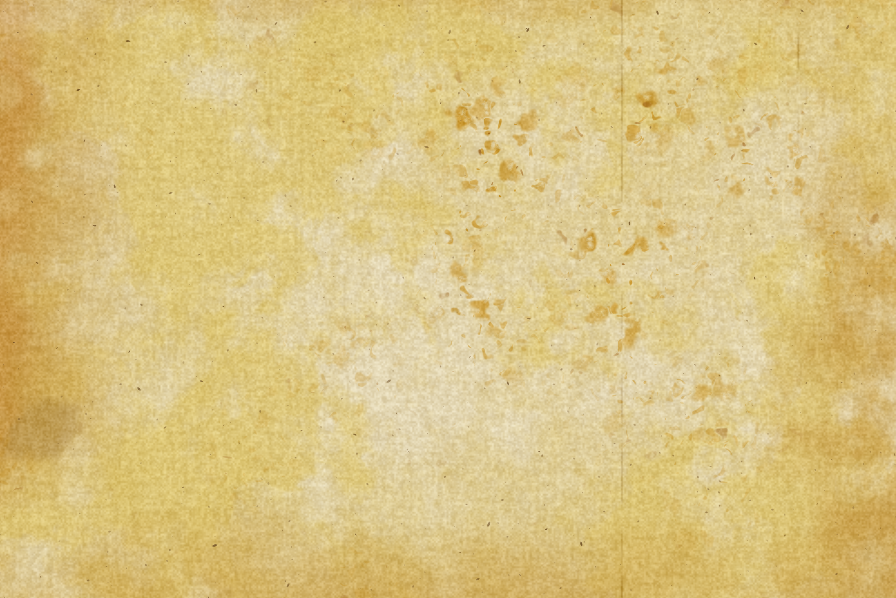
Reproduce this texture procedurally as a Shadertoy shader.

```glsl
// Old yellowed paper: layered noise drives ageing from pale cream to ochre,
// with browned edges, rust-coloured foxing, dark flecks, weave and fine grain.
// Coordinates are in canvas heights, so the paper scales with the canvas.

vec3 hash3(vec2 cell) {
    vec3 q = fract(cell.xyx * vec3(0.1031, 0.1030, 0.0973));
    q += dot(q, q.yxz + 33.33);
    return fract((q.xxy + q.yzz) * q.zyx);
}

float noise(vec2 p) {
    vec2 i = floor(p), f = fract(p);
    f = f * f * (3.0 - 2.0 * f);
    float low = mix(hash3(i).x, hash3(i + vec2(1, 0)).x, f.x);
    float high = mix(hash3(i + vec2(0, 1)).x, hash3(i + vec2(1, 1)).x, f.x);
    return mix(low, high, f.y);
}

float fbm(vec2 p) {
    float sum = 0.0, amp = 0.5;
    for (int i = 0; i < 6; i++) {
        sum += amp * noise(p);
        p = mat2(1.6, 1.2, -1.2, 1.6) * p + 17.3;
        amp *= 0.54;
    }
    return sum / 1.06;
}

// Randomly turned ellipses, at most one per cell; radius is in cells.
float scatter(vec2 p, float scale, float density, float radius, float stretch, float soft) {
    p *= scale;
    float pixel = scale / iResolution.y, mask = 0.0;
    for (int y = -1; y <= 1; y++)
    for (int x = -1; x <= 1; x++) {
        vec2 cell = floor(p) + vec2(x, y);
        vec3 h = hash3(cell + scale * 3.0), k = hash3(cell + 71.0);
        if (h.z > density) continue;
        vec2 d = p - cell - h.xy;
        float turn = 6.2832 * k.x;
        d = mat2(cos(turn), -sin(turn), sin(turn), cos(turn)) * d;
        d.x *= stretch;
        float r = radius * (0.3 + 0.7 * k.y * k.y);
        float blur = max(soft * r, 0.7 * pixel);
        mask = max(mask, (1.0 - smoothstep(r - blur, r + blur, length(d))) * (0.5 + 0.5 * k.z));
    }
    return mask;
}

float bump(float x, float center, float width) {
    float d = (x - center) / width;
    return exp(-d * d);
}

void mainImage(out vec4 fragColor, in vec2 fragCoord) {
    vec2 p = fragCoord / iResolution.y;
    float wide = iResolution.x / iResolution.y;
    float fromRight = wide - p.x;
    vec2 warp = vec2(fbm(p * 7.0 + 3.0), fbm(p * 7.0 + 40.0)) - 0.5;
    vec2 ragged = p + 0.12 * warp;
    float cloud = fbm(p * 3.2 + warp);
    float mottle = fbm(p * 15.0 + 9.0);
    float fiber = fbm(p * 75.0);

    // Pale paper, worn most in the upper left and the middle
    float age = 0.43 + 1.2 * (cloud - 0.5) + 0.8 * (mottle - 0.5) + 0.5 * (fiber - 0.5);
    age -= 0.38 * bump(ragged.x, 0.32, 0.25) * bump(ragged.y, 0.8, 0.22);
    age -= 0.12 * bump(ragged.x, 0.85, 0.4) * bump(ragged.y, 0.42, 0.3);
    age += 0.2 * (1.0 - smoothstep(0.0, 0.35, ragged.y));
    vec3 color = mix(vec3(0.89, 0.84, 0.70), vec3(0.85, 0.76, 0.47), clamp(age, 0.0, 1.0));

    // Yellow stains
    float stain = smoothstep(0.47, 0.68, fbm(p * 4.5 + 1.5 * warp + 23.0) + 0.25 * (mottle - 0.5));
    stain += 0.45 * smoothstep(0.75, 1.0, ragged.y) * smoothstep(0.5, 0.9, p.x);
    color = mix(color, vec3(0.86, 0.76, 0.39), 0.62 * clamp(stain, 0.0, 1.0));

    // Browned edges, broken by pale flakes
    float left = (1.0 - smoothstep(-0.02, 0.27, ragged.x)) * smoothstep(0.1, 0.35, ragged.y);
    float right = 1.0 - smoothstep(0.06, 0.23, fromRight + 0.25 * warp.x);
    right *= 1.0 - 0.75 * smoothstep(0.55, 0.8, ragged.y);
    float rim = 0.6 - 0.6 * smoothstep(0.0, 0.17, ragged.y) + 0.4 * smoothstep(0.96, 1.0, p.y + 0.06 * warp.y);
    float brown = max(max(left, right), rim) * smoothstep(0.22, 0.62, 0.6 * cloud + 0.4 * mottle);
    color = mix(color, vec3(0.78, 0.61, 0.28), 0.85 * brown);
    color = mix(color, vec3(0.77, 0.54, 0.22), 0.5 * (1.0 - smoothstep(0.0, 0.07, ragged.x)) * left);
    float flakes = scatter(p + 0.05 * warp, 13.0, 0.35, 0.5, 1.3, 0.35);
    color = mix(color, vec3(0.87, 0.80, 0.58), 0.28 * flakes);

    // Dull round water mark at the lower left
    float water = 1.0 - smoothstep(0.035, 0.065, length((ragged - vec2(0.07, 0.29)) * vec2(0.9, 1.0)));
    color = mix(color, vec3(0.68, 0.54, 0.28), 0.5 * water);

    // Foxing, gathered in loose columns right of the middle
    float columns = bump(p.x, 0.82, 0.09) + bump(p.x, 1.05, 0.08) + 0.7 * bump(p.x, 1.22, 0.16);
    float cluster = columns * bump(p.y, 0.64, 0.28) * smoothstep(0.3, 0.6, noise(p * 7.0 + 5.0));
    cluster = clamp(1.3 * cluster + 0.35 * smoothstep(0.65, 0.85, noise(p * 5.0 + 60.0)), 0.0, 1.0);
    vec2 torn = p + 0.022 * (vec2(noise(p * 75.0), noise(p * 75.0 + 31.0)) - 0.5);
    float rust = max(scatter(torn, 22.0, 0.5, 0.48, 1.2, 0.4), scatter(torn, 48.0, 0.4, 0.4, 1.2, 0.4));
    rust *= cluster * smoothstep(0.25, 0.6, fiber + 0.1);
    color = mix(color, vec3(0.78, 0.57, 0.14), 0.9 * rust);
    float core = scatter(torn, 36.0, 0.1, 0.25, 1.2, 0.5) * (0.15 + 0.85 * cluster);
    color = mix(color, vec3(0.60, 0.36, 0.08), 0.75 * core);

    // Small dark flecks and short hairs
    float flecks = scatter(p, 17.0, 0.2, 0.07, 2.2, 0.4);
    flecks = max(flecks, 0.6 * scatter(p, 41.0, 0.2, 0.09, 1.4, 0.4));
    color = mix(color, vec3(0.36, 0.23, 0.08), 0.75 * flecks);

    // Faint broken fold lines
    float fold = 1.0 - smoothstep(0.0, 0.003, abs(p.x - 1.04));
    fold += (1.0 - smoothstep(0.0, 0.003, abs(p.x - 1.335))) * smoothstep(0.7, 0.9, p.y);
    color -= vec3(0.09, 0.11, 0.12) * fold * smoothstep(0.3, 0.7, noise(p * vec2(3.0, 22.0)));

    // Woven threads and paper grain
    float weave = noise(p * vec2(28.0, 210.0)) + noise(p * vec2(210.0, 28.0)) - 1.0;
    float grain = noise(p * 330.0) + 0.6 * noise(p * 170.0 + 8.0) - 0.8;
    color += vec3(0.8, 1.0, 1.35) * (0.035 * weave + 0.085 * grain);
    fragColor = vec4(clamp(color, 0.0, 1.0), 1.0);
}
```
